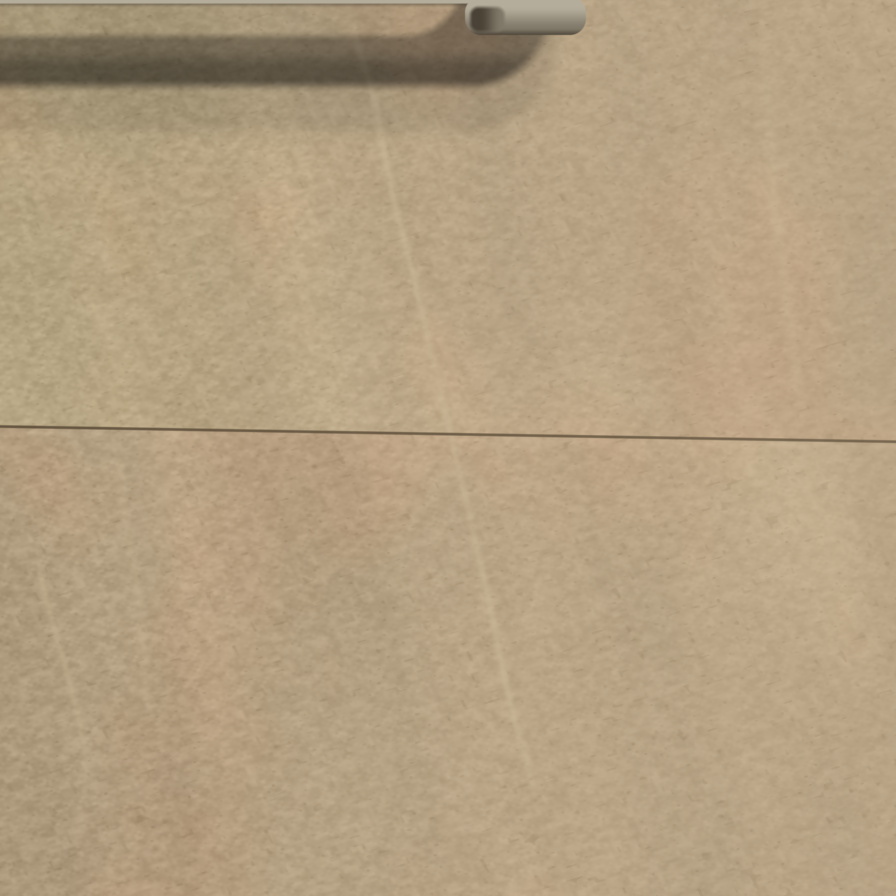
Write a WebGL 1 fragment shader that draws this texture.

```glsl
precision highp float;

uniform vec2 u_resolution;

const vec3 STONE_LIGHT = vec3(0.755, 0.675, 0.55);
const vec3 STONE_DARK = vec3(0.65, 0.575, 0.465);
const vec3 VEIN_COLOR = vec3(0.80, 0.73, 0.60);
const vec3 JOINT_COLOR = vec3(0.38, 0.32, 0.24);
const vec3 METAL_LIGHT = vec3(0.71, 0.68, 0.61);
const vec3 METAL_MID = vec3(0.50, 0.47, 0.41);
const vec3 METAL_DARK = vec3(0.29, 0.26, 0.21);

float hash(vec2 p) {
  return fract(sin(dot(p, vec2(127.1, 311.7))) * 43758.5453);
}

float noise(vec2 p) {
  vec2 cell = floor(p);
  vec2 f = fract(p);
  f = f * f * (3.0 - 2.0 * f);
  float low = mix(hash(cell), hash(cell + vec2(1.0, 0.0)), f.x);
  float high = mix(hash(cell + vec2(0.0, 1.0)), hash(cell + 1.0), f.x);
  return mix(low, high, f.y);
}

float fbm(vec2 p) {
  float sum = 0.0;
  float amplitude = 0.5;
  for (int i = 0; i < 4; i++) {
    sum += amplitude * noise(p);
    p = mat2(1.6, 1.2, -1.2, 1.6) * p + 7.3;
    amplitude *= 0.5;
  }
  return sum / 0.9375;
}

float fill(float d, float soft) {
  return 1.0 - smoothstep(-soft, soft, d);
}

float roundBox(vec2 p, vec2 lo, vec2 hi, float radius) {
  vec2 q = abs(p - 0.5 * (lo + hi)) - 0.5 * (hi - lo) + radius;
  return length(max(q, 0.0)) + min(max(q.x, q.y), 0.0) - radius;
}

// Faint streak between two points, broken up along its length
float vein(vec2 p, vec2 a, vec2 b, float width) {
  vec2 ab = b - a;
  float t = dot(p - a, ab) / dot(ab, ab);
  float wobble = 0.009 * (noise(vec2(p.y * 9.0, a.x * 40.0)) - 0.5);
  float d = length(p - a - ab * t) + 0.0;
  float side = (p.x - a.x) * ab.y - (p.y - a.y) * ab.x;
  d = abs(sign(side) * d + wobble);
  float ends = smoothstep(0.0, 0.12, t) * (1.0 - smoothstep(0.85, 1.0, t));
  float strength = 0.35 + 0.65 * noise(vec2(p.y * 17.0, a.x * 70.0));
  return exp(-d * d / (width * width)) * ends * strength;
}

vec3 stone(vec2 p, float upper) {
  // Broad drifts leaning with the veins
  vec2 q = vec2(p.x + 0.2 * p.y, p.y) + upper * 4.7;
  float clouds = fbm(q * vec2(6.0, 2.2)) - 0.5;
  float bands = noise(q * vec2(17.0, 1.8) + 31.0) - 0.5;
  float lowerLeft = (1.0 - upper) * (1.0 - smoothstep(0.0, 0.75, p.x));
  float tone = 0.78 + 0.75 * clouds + 0.25 * bands - 0.36 * lowerLeft;
  vec3 color = mix(STONE_DARK, STONE_LIGHT, tone);

  // Pink patches, with a greener cast at the upper left
  float pink = smoothstep(0.48, 0.75, fbm(q * vec2(5.0, 3.5) + 19.0));
  color += pink * vec3(0.018, -0.004, -0.006);
  color += upper * (1.0 - smoothstep(0.0, 0.6, p.x)) * vec3(-0.012, 0.002, -0.012);

  // Slanted grain, softer towards the right
  vec2 g = vec2(p.x + 0.5 * p.y, p.y - 0.3 * p.x);
  float grain = 0.55 * noise(g * vec2(95.0, 150.0)) + 0.45 * noise(g * vec2(210.0, 280.0) + 5.0);
  color += (grain - 0.5) * mix(0.11, 0.06, p.x);
  float pits = smoothstep(0.80, 0.97, noise(g * vec2(120.0, 190.0) + 43.0));
  return color - 0.035 * pits;
}

float shadow(vec2 p) {
  float core = fill(roundBox(p, vec2(-0.5, 0.904), vec2(0.615, 1.2), 0.09), 0.008);
  float gap = fill(roundBox(p, vec2(-0.5, 0.960), vec2(0.517, 1.2), 0.065), 0.006);
  float halo = fill(roundBox(p, vec2(-0.5, 0.852), vec2(0.622, 1.2), 0.10), 0.014);
  float depth = mix(0.42, 0.28, smoothstep(0.922, 0.948, p.y));
  return halo * 0.09 + core * (1.0 - gap) * depth;
}

vec3 drawRail(vec3 color, vec2 p, float px) {
  // Thin bar, rounded end, then the recessed post
  float bar = roundBox(p, vec2(-0.5, 0.996), vec2(0.57, 1.1), 0.001);
  color = mix(color, METAL_DARK, 0.5 * fill(bar - 0.002, 0.002 + px));
  color = mix(color, METAL_LIGHT, fill(bar, px));
  float end = roundBox(p, vec2(0.519, 0.961), vec2(0.654, 1.004), 0.018);
  vec3 metal = mix(METAL_MID, METAL_LIGHT, smoothstep(0.966, 0.994, p.y));
  metal = mix(METAL_DARK, metal, smoothstep(0.959, 0.969, p.y));
  color = mix(color, metal, fill(end, px));
  float post = roundBox(p, vec2(0.525, 0.965), vec2(0.563, 0.992), 0.009);
  vec3 recess = mix(METAL_DARK, METAL_MID, smoothstep(0.535, 0.56, p.x));
  return mix(color, recess, fill(post, 0.002 + px));
}

void main() {
  vec2 p = gl_FragCoord.xy / u_resolution;
  float px = 1.0 / min(u_resolution.x, u_resolution.y);
  float jointOffset = p.y - mix(0.524, 0.507, p.x);
  vec3 color = stone(p, step(0.0, jointOffset));

  // Mineral veins
  float veins = vein(p, vec2(0.380, 1.03), vec2(0.612, 0.04), 0.0045);
  veins += 0.6 * vein(p, vec2(0.845, 0.99), vec2(0.896, 0.50), 0.007);
  veins += 0.6 * vein(p, vec2(0.132, 0.52), vec2(0.172, 0.19), 0.006);
  veins += 0.8 * vein(p, vec2(0.040, 0.38), vec2(0.102, 0.13), 0.004);
  color = mix(color, VEIN_COLOR, 0.6 * min(veins, 1.0));

  // Joint with a faint lit edge, then the rail and its shadow
  color += 0.02 * exp(-abs(jointOffset + 0.006) / 0.004);
  color = mix(color, JOINT_COLOR, mix(0.95, 0.75, p.x) * fill(abs(jointOffset) - 0.0015, px));
  color *= 1.0 - shadow(p);
  gl_FragColor = vec4(drawRail(color, p, px), 1.0);
}
```
